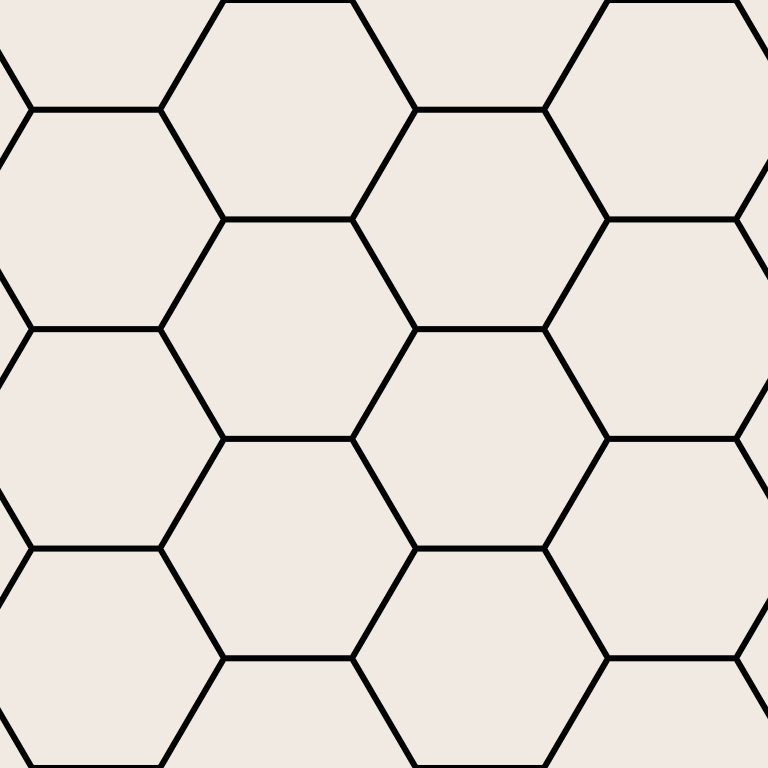
Reproduce this pattern procedurally as a Shadertoy shader.

```glsl
const vec3 PAPER = vec3(0.945, 0.918, 0.890);
const vec3 INK = vec3(0.008);
const float SIDE = 1.0 / 6.0;          // hexagon side, also centre to side corner
const float HALF_HEIGHT = 1.0 / 7.0;   // hexagon centre to flat edge
const float LINE_WIDTH = 0.0079;
const vec2 FIRST_CENTRE = vec2(0.125, HALF_HEIGHT);

// Repeat of one rectangular lattice; two of them interleave into the honeycomb
const vec2 PERIOD = vec2(3.0 * SIDE, 2.0 * HALF_HEIGHT);

// Distance from p inward to the hexagon boundary, negative outside
float hexInset(vec2 p) {
    p = abs(p);
    vec2 slantNormal = normalize(vec2(HALF_HEIGHT, 0.5 * SIDE));
    float slant = dot(slantNormal, vec2(SIDE, 0.0) - p);
    return min(HALF_HEIGHT - p.y, slant);
}

// Offset of p from the nearest lattice centre
vec2 repeatCell(vec2 p) {
    return mod(p + 0.5 * PERIOD, PERIOD) - 0.5 * PERIOD;
}

// Distance to the nearest wall of the honeycomb
float wallDistance(vec2 p) {
    float even = hexInset(repeatCell(p));
    float odd = hexInset(repeatCell(p - 0.5 * PERIOD));
    return max(even, odd);
}

void mainImage(out vec4 fragColor, in vec2 fragCoord) {
    float pixel = 1.0 / iResolution.y;
    vec2 p = fragCoord * pixel - FIRST_CENTRE;

    // Linear edge coverage over one pixel
    float ink = clamp((0.5 * LINE_WIDTH - wallDistance(p)) / pixel + 0.5, 0.0, 1.0);
    fragColor = vec4(mix(PAPER, INK, ink), 1.0);
}
```
